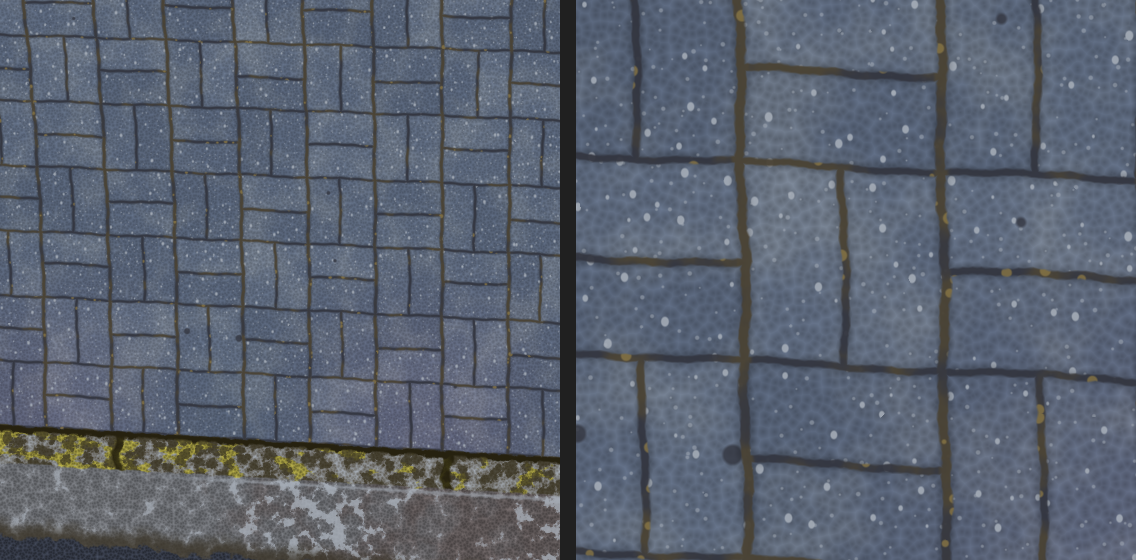
Left, the full canvas; right, a detail of the centre.
This texture is drawn by a Shadertoy shader. Its source:

```glsl
// Worn blue-grey basket-weave paving above a lichen-covered kerb and a concrete gutter.

const vec3 SLATE = vec3(0.35, 0.40, 0.485);
const vec3 SLATE_PALE = vec3(0.45, 0.49, 0.545);
const vec3 JOINT = vec3(0.20, 0.21, 0.25);
const vec3 SOIL = vec3(0.29, 0.26, 0.20);
const vec3 MOSS = vec3(0.15, 0.13, 0.06);
const vec3 LICHEN = vec3(0.57, 0.54, 0.20);
const vec3 STRAW = vec3(0.55, 0.47, 0.26);
const vec3 CHIP = vec3(0.66, 0.69, 0.73);
const vec3 CONCRETE = vec3(0.45, 0.46, 0.48);
const vec3 CONCRETE_WARM = vec3(0.39, 0.36, 0.36);
const vec3 ASPHALT = vec3(0.20, 0.22, 0.27);

const vec2 COLUMN_START = vec2(0.0417, 0.081);  // first joint: top, bottom
const vec2 COLUMN_PITCH = vec2(0.1246, 0.1181); // top, bottom
const vec2 PAVING_BASE = vec2(0.241, 0.182);    // left, right
const vec2 ROW_PITCH = vec2(0.1162, 0.1207);    // left, right
const vec3 JOINT_HALF = vec3(0.0029, 0.0021, 0.0023); // upright, level, inner
const float KERB_HEIGHT = 0.068;
const float KERB_LENGTH = 0.587;
const float KERB_JOINT = 0.21;

float hash(vec2 p) {
    vec3 q = fract(p.xyx * vec3(0.1031, 0.1030, 0.0973));
    q += dot(q, q.yzx + 33.33);
    return fract((q.x + q.y) * q.z);
}

// Distance to the nearest scattered point, and that point's random value.
vec2 cellular(vec2 p) {
    vec2 home = floor(p), nearest = vec2(9.0, 0.0);
    for (int y = -1; y <= 1; y++)
        for (int x = -1; x <= 1; x++) {
            vec2 c = home + vec2(x, y);
            vec2 point = c + vec2(hash(c + 17.3), hash(c + 71.9));
            float d = length(p - point);
            if (d < nearest.x) nearest = vec2(d, hash(c + 41.7));
        }
    return nearest;
}

// Layered cellular noise, roughly 0 to 1.
float grime(vec2 p) {
    float sum = 0.0, weight = 0.5;
    for (int i = 0; i < 4; i++) {
        sum += weight * cellular(p).x;
        p = mat2(1.68, 1.26, -1.26, 1.68) * p + 7.1;
        weight *= 0.5;
    }
    return smoothstep(0.22, 0.72, sum);
}

// Round spots: share is the fraction of cells that carry one.
float spots(vec2 p, float scale, float radius, float share, float pixel) {
    vec2 c = cellular(p * scale);
    float r = radius * (0.5 + c.y / share);
    float soft = max(pixel, 0.3 * radius);
    return step(c.y, share) * (1.0 - smoothstep(r - soft, r + soft, c.x / scale));
}

float band(float d, float halfWidth, float soft) {
    return 1.0 - smoothstep(halfWidth - soft, halfWidth + soft, d);
}

vec3 paving(vec2 p, float above, float pixel, float blotch, float grain) {
    // Slightly bent grid of square blocks, each made of two bricks
    float t = clamp((1.0 - p.y) / 0.729, 0.0, 1.0);
    t = 1.0 - (1.0 - t) * (1.0 - t);
    vec2 pitch = vec2(mix(COLUMN_PITCH.x, COLUMN_PITCH.y, t), mix(ROW_PITCH.x, ROW_PITCH.y, p.x));
    vec2 wobble = 0.0012 * sin(p.yx * vec2(47.0, 39.0)) + 0.0005 * sin(p.yx * 190.0 + p.xy * 31.0);
    vec2 grid = (vec2(p.x - mix(COLUMN_START.x, COLUMN_START.y, t), above) + wobble) / pitch;
    vec2 block = floor(grid), f = grid - block;
    bool level = mod(block.x + block.y, 2.0) < 0.5;
    float across = (level ? f.y : f.x) - 0.5 - 0.05 * (hash(block + 5.0) - 0.5);
    vec2 edge = min(f, 1.0 - f) * pitch;
    float inner = abs(across) * (level ? pitch.y : pitch.x);

    // Brick faces
    float shade = hash(block * 2.0 + step(0.0, across) + 90.0) - 0.5;
    vec3 col = mix(SLATE, SLATE_PALE, clamp(blotch * 0.75 + shade * 0.35, 0.0, 1.0));
    col *= 0.96 + 0.06 * shade + 0.24 * (grain - 0.45);
    col += vec3(0.03, 0.0, 0.01) * smoothstep(0.6, 0.2, p.y) * (0.5 + 0.5 * sin(p.x * 9.0 + 1.0));
    col = mix(col, CHIP, 0.85 * spots(p * vec2(1.0, 0.8), 62.0, 0.0016, 0.35, pixel));
    col = mix(col, CHIP, 0.5 * spots(p + 3.7, 110.0, 0.0009, 0.4, pixel));
    col = mix(col, JOINT, 0.8 * spots(p + 8.2, 15.0, 0.004, 0.05, pixel));

    // Joints, with soil and straw caught in them
    float wear = 0.75 + 0.5 * grain;
    float soft = max(pixel, 0.0009);
    vec3 gap = vec3(edge, inner);
    float line = 0.0, halo = 0.0;
    for (int i = 0; i < 3; i++) {
        line = max(line, band(gap[i], JOINT_HALF[i] * wear, soft));
        halo = max(halo, band(gap[i], JOINT_HALF[i] * 1.6, 0.003));
    }
    vec3 fill = mix(JOINT, SOIL, smoothstep(0.25, 0.8, blotch + 0.4 * band(edge.x, 0.004, 0.002)));
    fill = mix(fill, STRAW, 0.8 * spots(p + 1.3, 75.0, 0.0025, 0.22, pixel));
    return mix(col * (1.0 - 0.18 * halo), fill, 0.93 * line);
}

vec3 kerb(vec2 p, float above, float pixel, float rough, float grain) {
    vec3 col = mix(SOIL, CHIP, 0.15 + 0.6 * rough + 0.5 * (grain - 0.4));
    float growth = mix(0.75, 0.05, smoothstep(0.05, 0.85, p.x));
    float patchy = grime(p * vec2(15.0, 26.0) + 4.0);
    col = mix(col, LICHEN * (0.75 + 0.6 * grain), smoothstep(0.6, 0.85, patchy + growth * 0.55) * 0.9);
    col = mix(col, MOSS + 0.08, 0.7 * smoothstep(0.35, 0.1, rough));
    float sway = 0.004 * sin(above * 110.0) + 0.005 * (rough - 0.5);
    float end = abs(fract((p.x + sway - KERB_JOINT) / KERB_LENGTH + 0.5) - 0.5) * KERB_LENGTH;
    col = mix(col, mix(MOSS, LICHEN * 0.6, rough * 0.5), band(end, 0.008, 0.003));
    return mix(col, MOSS, band(abs(above + 0.003), 0.004 + 0.008 * rough, 0.003));
}

vec3 gutter(vec2 p, float above, float blotch, float rough, float grain) {
    vec3 col = mix(CONCRETE, CONCRETE_WARM, smoothstep(0.3, 0.9, p.x + 0.4 * (blotch - 0.5)));
    col *= 0.85 + 0.25 * rough + 0.35 * (grain - 0.45);
    float salt = exp(-60.0 * pow(p.x - 0.57, 2.0)) + 0.7 * smoothstep(0.85, 1.0, p.x);
    col = mix(col, CHIP, 0.75 * smoothstep(0.75, 1.1, rough + 0.5 * salt));
    float lip = band(abs(above + KERB_HEIGHT + 0.007), 0.002 + 0.005 * rough, 0.003);
    col = mix(col, CHIP, 0.55 * lip * smoothstep(0.15, 0.5, p.x));
    // Dirt and asphalt along the lower edge
    float rim = p.y - 0.043 + 0.095 * p.x + 0.004 * sin(p.x * 43.0) + 0.012 * (rough - 0.5);
    col = mix(col, SOIL * 0.8, 0.8 * smoothstep(0.04, 0.005, rim));
    return mix(ASPHALT * (0.7 + 0.6 * grain), col, smoothstep(-0.004, 0.003, rim));
}

void mainImage(out vec4 fragColor, in vec2 fragCoord) {
    vec2 p = fragCoord / iResolution.xy;
    float pixel = 1.0 / min(iResolution.x, iResolution.y);
    float above = p.y - mix(PAVING_BASE.x, PAVING_BASE.y, p.x);
    float blotch = grime(p * 13.0), rough = grime(p * 38.0 + 2.0);
    float grain = cellular(p * 190.0).x;

    float ragged = 0.004 * (rough - 0.5);
    vec3 col = gutter(p, above, blotch, rough, grain);
    float onKerb = smoothstep(-0.002, 0.002, above + KERB_HEIGHT + ragged);
    col = mix(col, kerb(p, above, pixel, rough, grain), onKerb);
    float onPaving = smoothstep(-pixel, pixel, above + ragged);
    col = mix(col, paving(p, above, pixel, blotch, grain), onPaving);
    fragColor = vec4(col, 1.0);
}
```
